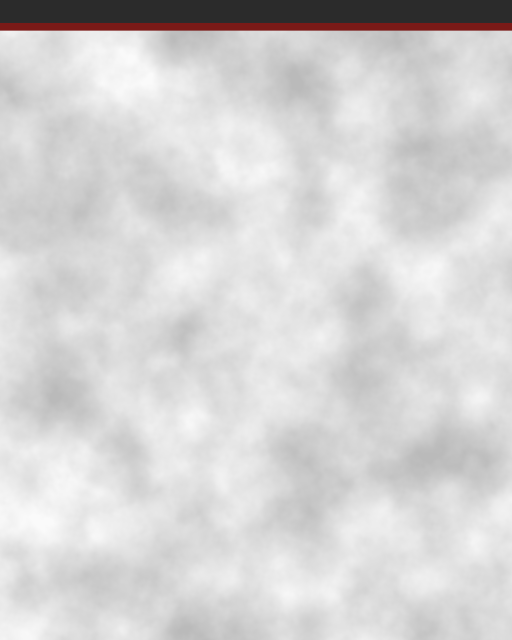
A WebGL 1 fragment shader for this texture:

```glsl
precision highp float;
// Soft pale grey clouds under a charcoal strip with a thin dark red rule.
// The clouds are five octaves of smooth value noise, each turned and doubled
// in frequency; the strip and rule are antialiased steps from the top edge.

uniform vec2 u_resolution;

float hash(vec2 cell) {
  vec3 p = fract(vec3(cell.xyx) * 0.1031);
  p += dot(p, p.yzx + 33.33);
  return fract((p.x + p.y) * p.z);
}

float valueNoise(vec2 p) {
  vec2 cell = floor(p);
  vec2 f = fract(p);
  vec2 blend = f * f * (3.0 - 2.0 * f);
  float low = mix(hash(cell), hash(cell + vec2(1.0, 0.0)), blend.x);
  float high = mix(hash(cell + vec2(0.0, 1.0)), hash(cell + 1.0), blend.x);
  return mix(low, high, blend.y);
}

// Layered noise centred on zero
float clouds(vec2 p) {
  mat2 turn = mat2(0.8, 0.6, -0.6, 0.8);
  float sum = 0.0;
  float amplitude = 0.5;
  for (int octave = 0; octave < 5; octave++) {
    sum += amplitude * (valueNoise(p) - 0.5);
    p = turn * p * 2.0 + 17.3;
    amplitude *= 0.5;
  }
  return sum;
}

void main() {
  vec2 uv = gl_FragCoord.xy / u_resolution.y;
  float fromTop = 1.0 - uv.y;
  float halfPixel = 0.5 / u_resolution.y;

  // Cloud field
  vec3 color = vec3(clamp(0.857 + 0.38 * clouds(uv * 10.5 + 40.0), 0.73, 0.98));

  // Red rule, then charcoal strip
  vec3 red = vec3(0.48, 0.10, 0.09);
  vec3 charcoal = vec3(0.17);
  color = mix(red, color, smoothstep(-halfPixel, halfPixel, fromTop - 0.0478));
  color = mix(charcoal, color, smoothstep(-halfPixel, halfPixel, fromTop - 0.0358));

  gl_FragColor = vec4(color, 1.0);
}
```
